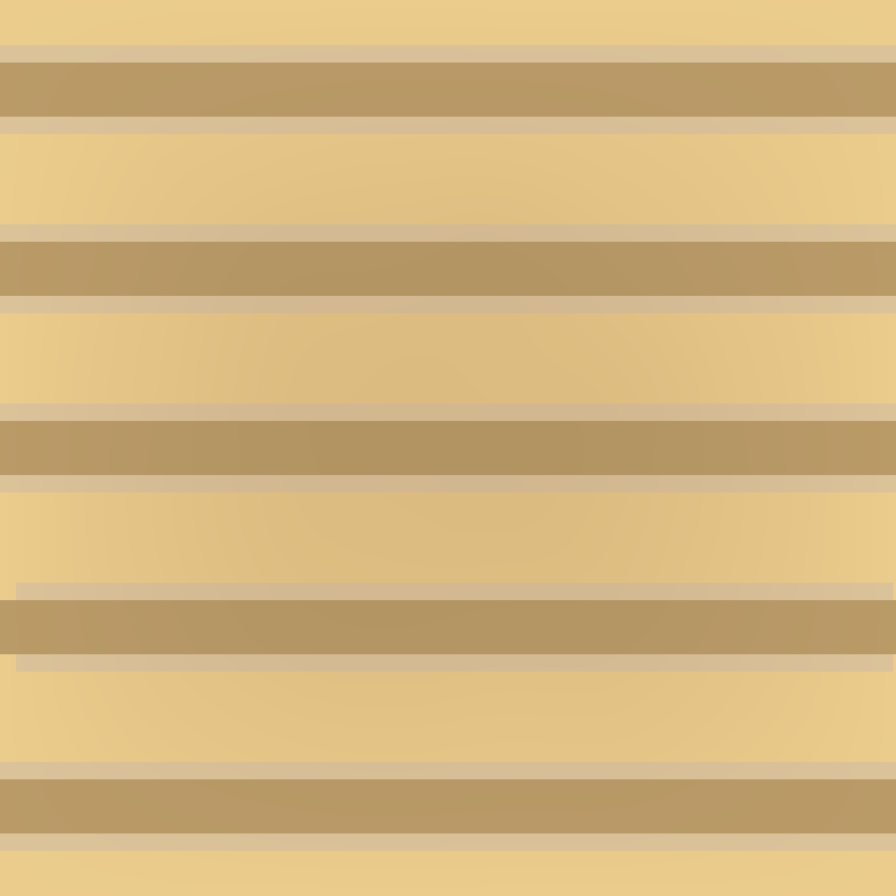
This pattern is drawn by a Shadertoy shader. Its source:

```glsl
float hash(vec2 cell) {
    vec3 p = fract(cell.xyx * vec3(0.1031, 0.1030, 0.0973));
    p += dot(p, p.yzx + 33.33);
    return fract((p.x + p.y) * p.z);
}

// Value noise whose lattice wraps after a whole number of cells
float wrapNoise(vec2 uv, float cells) {
    vec2 p = uv * cells;
    vec2 i = floor(p);
    vec2 f = fract(p);
    f = f * f * f * (f * (f * 6.0 - 15.0) + 10.0);
    vec2 a = mod(i, cells);
    vec2 b = mod(i + 1.0, cells);
    return mix(mix(hash(a), hash(vec2(b.x, a.y)), f.x),
               mix(hash(vec2(a.x, b.y)), hash(b), f.x), f.y);
}

// Smooth-edged coverage of a band around zero
float band(float d, float halfWidth, float soft) {
    return 1.0 - smoothstep(-soft, soft, abs(d) - halfWidth);
}

void mainImage(out vec4 fragColor, in vec2 fragCoord) {
    vec2 uv = fragCoord / iResolution.xy;
    vec2 pixel = 1.0 / iResolution.xy;

    // Five horizontal stripes, each centred in its row
    float row = floor(uv.y * 5.0);
    float d = fract(uv.y * 5.0) - 0.5;
    float soft = 5.0 * pixel.y * 0.75;
    float core = band(d, 0.151, soft);
    float border = band(d, 0.248, soft);

    // Worn gap in one border, wrapped across the side edges
    float wrappedX = fract(uv.x + 0.5) - 0.5;
    float gap = band(wrappedX - 0.0075, 0.0105, pixel.x * 0.75);
    border *= 1.0 - gap * (1.0 - step(0.5, abs(row - 1.0)));

    // Broad shade, deepest mid-tile, with faint cloudy mottling
    vec2 arch = sin(3.14159 * uv);
    float depth = arch.x * arch.y;
    float mottle = wrapNoise(uv, 4.0) * 0.7 + wrapNoise(uv, 7.0) * 0.3 - 0.5;
    float shade = depth * (1.0 + 0.35 * mottle);

    vec3 ground = mix(vec3(0.920, 0.800, 0.550), vec3(0.860, 0.730, 0.500), shade);
    vec3 pale = mix(vec3(0.858, 0.762, 0.602), vec3(0.820, 0.715, 0.560), shade);
    vec3 dark = mix(vec3(0.728, 0.607, 0.407), vec3(0.697, 0.578, 0.387), shade);

    vec3 color = mix(ground, pale, border);
    color = mix(color, dark, core);
    fragColor = vec4(color, 1.0);
}
```
